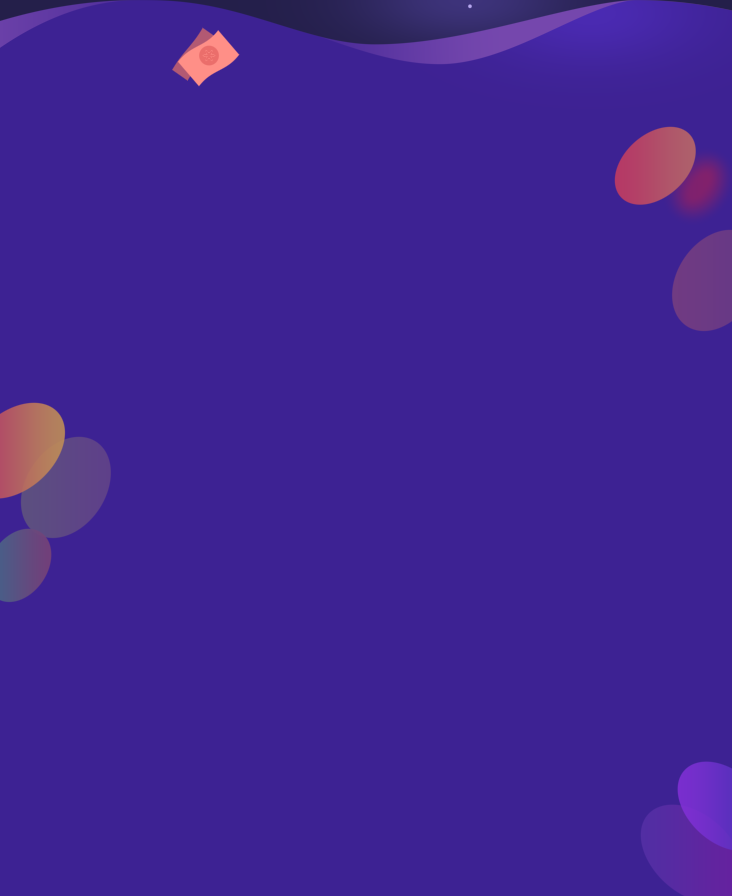
Write a Shadertoy shader that draws this background.

```glsl
// Deep violet backdrop with a dark wavy sky along the top, translucent tilted
// discs at both sides and a small pair of folded notes. Each shape is a distance
// function turned into a soft mask, then blended over the layers beneath it.

const float WIDTH = 0.8177;               // canvas width when the height is 1
const vec2 CRESTS = vec2(0.156, 0.710);   // where the waves touch the top edge

vec2 turn(vec2 p, float angle) {
    float c = cos(angle), s = sin(angle);
    return vec2(c * p.x + s * p.y, c * p.y - s * p.x);
}

float fill(float d, float soft) {
    return 1.0 - smoothstep(-soft, soft, d);
}

float glow(vec2 p, vec2 center, vec2 size) {
    vec2 q = (p - center) / size;
    return exp(-dot(q, q));
}

float ellipseDistance(vec2 p, vec2 radii) {
    float k = length(p / radii);
    return k * (k - 1.0) / max(length(p / (radii * radii)), 0.001);
}

float boxDistance(vec2 p, vec2 halfSize) {
    vec2 q = abs(p) - halfSize;
    return length(max(q, 0.0)) + min(max(q.x, q.y), 0.0);
}

// Depth of a wave below the top: a valley between two crests, curling at the ends
float waveDepth(float x, float trough, float depth, vec2 ends) {
    float fall = pow(smoothstep(CRESTS.x, trough, x), 1.3);
    float rise = pow(1.0 - smoothstep(trough, CRESTS.y, x), 0.8);
    vec2 curl = max(vec2(CRESTS.x - x, x - CRESTS.y), 0.0)
              / vec2(CRESTS.x, WIDTH - CRESTS.y);
    return depth * (x < trough ? fall : rise) + dot(ends, curl * curl);
}

// Tilted disc with a horizontal colour gradient
vec3 disc(vec3 under, vec2 p, vec2 center, vec2 radii, float tilt,
          vec3 left, vec3 right, float alpha, float soft) {
    vec2 q = p - center;
    float mask = fill(ellipseDistance(turn(q, tilt), radii), soft);
    vec3 tint = mix(left, right, smoothstep(-radii.x, radii.x, q.x));
    return mix(under, tint, mask * alpha);
}

// Rectangle whose long edges bend like paper
float noteMask(vec2 p, vec2 halfSize, float bend, float soft) {
    p.y += bend * sin(p.x / halfSize.x * 2.6);
    return fill(boxDistance(p, halfSize), soft);
}

vec3 paintTop(vec3 color, vec2 p, float soft) {
    float depth = 1.0 - p.y;
    float skyEdge = waveDepth(p.x, 0.419, 0.0495, vec2(0.0234, 0.0117));
    float bandEdge = max(skyEdge, waveDepth(p.x, 0.491, 0.0716, vec2(0.0534, 0.0117)));

    color = mix(color, vec3(0.30, 0.17, 0.72), 0.85 * glow(p, vec2(0.66, 0.985), vec2(0.12, 0.055)));

    // Lilac band, fading toward the left crest
    float lilac = p.x < CRESTS.x ? 0.8 - 0.5 * p.x / CRESTS.x
                                 : smoothstep(0.27, 0.58, p.x);
    vec3 band = mix(color, vec3(0.46, 0.28, 0.68), lilac);
    color = mix(color, band, fill(depth - bandEdge, soft));

    // Night sky with one tiny star
    vec3 sky = mix(vec3(0.14, 0.12, 0.29), vec3(0.24, 0.20, 0.48),
                   glow(p, vec2(0.52, 1.0), vec2(0.12, 0.05)));
    sky = mix(sky, vec3(0.72, 0.66, 0.94), fill(length(p - vec2(0.525, 0.993)) - 0.002, soft));
    return mix(color, sky, fill(depth - skyEdge, soft));
}

vec3 paintDiscs(vec3 color, vec2 p, float soft) {
    // Upper right: blurred ember, coral disc, dusky disc
    color = disc(color, p, vec2(0.781, 0.792), vec2(0.030, 0.021), 0.96,
                 vec3(0.50, 0.13, 0.43), vec3(0.53, 0.13, 0.41), 0.95, 0.017);
    color = disc(color, p, vec2(0.732, 0.815), vec2(0.052, 0.035), 0.733,
                 vec3(0.71, 0.22, 0.40), vec3(0.68, 0.38, 0.42), 1.0, soft);
    color = disc(color, p, vec2(0.801, 0.687), vec2(0.0612, 0.0443), 0.977,
                 vec3(0.44, 0.23, 0.51), vec3(0.39, 0.22, 0.53), 1.0, soft);
    // Left: grey, amber and teal discs
    color = disc(color, p, vec2(0.0736, 0.456), vec2(0.0612, 0.0443), 0.977,
                 vec3(0.36, 0.31, 0.50), vec3(0.37, 0.25, 0.54), 1.0, soft);
    color = disc(color, p, vec2(0.017, 0.497), vec2(0.064, 0.043), 0.733,
                 vec3(0.74, 0.22, 0.40), vec3(0.75, 0.56, 0.34), 0.9, soft);
    color = disc(color, p, vec2(0.021, 0.369), vec2(0.0443, 0.032), 0.977,
                 vec3(0.26, 0.40, 0.54), vec3(0.46, 0.25, 0.47), 0.95, soft);
    // Lower right: two violet discs leaning the other way
    color = disc(color, p, vec2(0.773, 0.047), vec2(0.066, 0.044), -0.733,
                 vec3(0.32, 0.18, 0.64), vec3(0.40, 0.13, 0.62), 1.0, soft);
    return disc(color, p, vec2(0.809, 0.100), vec2(0.060, 0.040), -0.733,
                vec3(0.52, 0.19, 0.85), vec3(0.28, 0.20, 0.72), 0.85, soft);
}

vec3 paintNotes(vec3 color, vec2 p, float soft) {
    vec2 back = turn(p - vec2(0.218, 0.9395), 0.96);
    vec2 front = turn(p - vec2(0.233, 0.935), 0.71);
    color = mix(color, vec3(0.70, 0.35, 0.45), noteMask(back, vec2(0.029, 0.0105), 0.001, soft));
    color = mix(color, vec3(1.00, 0.56, 0.53), noteMask(front, vec2(0.0285, 0.018), 0.0025, soft));

    // Round seal with a six-ray rosette
    vec2 seal = p - vec2(0.2335, 0.938);
    float rays = length(seal) - 0.0045 - 0.002 * cos(6.0 * atan(seal.y, seal.x + 1e-5));
    color = mix(color, vec3(0.92, 0.43, 0.42), fill(length(seal) - 0.011, soft));
    return mix(color, vec3(1.00, 0.56, 0.53), 0.6 * fill(abs(rays) - 0.0006, soft));
}

void mainImage(out vec4 fragColor, in vec2 fragCoord) {
    vec2 p = fragCoord / iResolution.xy * vec2(WIDTH, 1.0);
    float soft = 0.8 / iResolution.y;
    vec3 color = paintTop(vec3(0.24, 0.133, 0.575), p, soft);
    color = paintDiscs(color, p, soft);
    fragColor = vec4(paintNotes(color, p, soft), 1.0);
}
```
